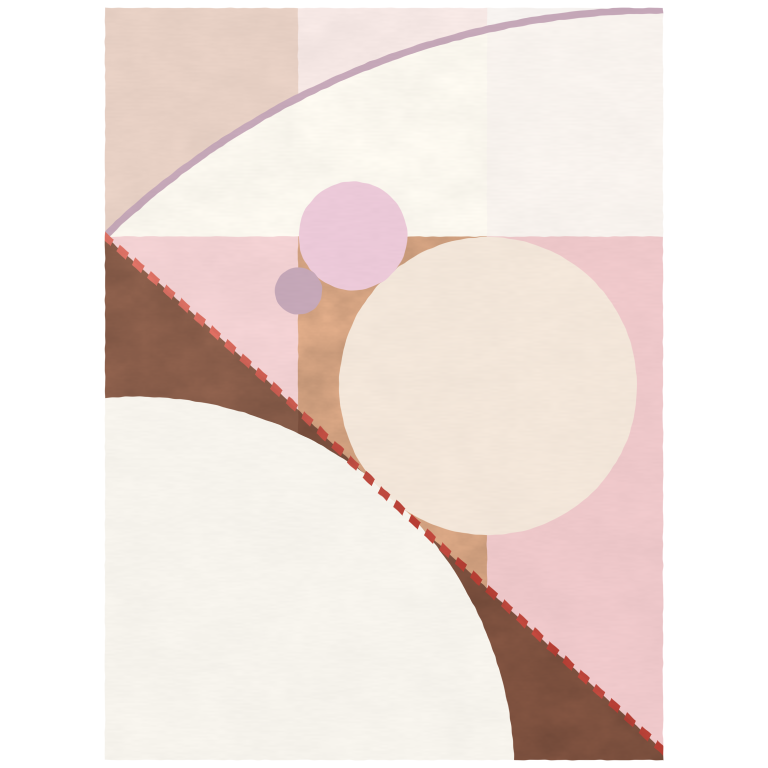
Reproduce this background procedurally as a Shadertoy shader.

```glsl
// A tufted rug of tangent circles, a sweeping arc and a stitched diagonal on a white page.

// Layout, in canvas units
const vec2 RUG_MIN = vec2(0.1367, 0.0104);
const vec2 RUG_MAX = vec2(0.8633, 0.9896);
const float COLUMN_A = 0.388;
const float COLUMN_B = 0.634;
const float HORIZON = 0.692;
const vec3 ARC = vec3(0.8633, -0.0573, 1.0443);      // circles: centre, radius
const vec3 HILL = vec3(0.1758, -0.0104, 0.4940);
const vec3 SUN = vec3(0.6354, 0.4974, 0.1940);
const vec3 MOON = vec3(0.4596, 0.6927, 0.0708);
const vec3 PEBBLE = vec3(0.3887, 0.6211, 0.0307);
const float ARC_HALF_WIDTH = 0.0046;
const float SLOPE = 0.921;                           // fall of the diagonal
const float BOW = 0.0068;                            // bulge of its upper half
const float BOW_SPAN = 0.363;
const float STITCH_STEP = 0.02;                      // spacing along x
const float STITCH_START = 0.5;
const vec2 STITCH_HALF = vec2(0.0080, 0.0047);

// Colours
const vec3 PAGE = vec3(1.0);
const vec3 TAN = vec3(0.902, 0.812, 0.765);
const vec3 BLUSH = vec3(0.957, 0.902, 0.890);
const vec3 PEARL = vec3(0.963, 0.947, 0.935);
const vec3 IVORY = vec3(0.980, 0.966, 0.932);
const vec3 SHELL = vec3(0.970, 0.949, 0.930);
const vec3 PINK_LEFT = vec3(0.945, 0.815, 0.822);
const vec3 PINK_RIGHT = vec3(0.932, 0.782, 0.790);
const vec3 COPPER = vec3(0.820, 0.630, 0.500);
const vec3 BROWN_LEFT = vec3(0.530, 0.360, 0.285);
const vec3 BROWN_RIGHT = vec3(0.480, 0.310, 0.240);
const vec3 CHALK = vec3(0.964, 0.952, 0.925);
const vec3 SAND = vec3(0.950, 0.900, 0.850);
const vec3 ORCHID = vec3(0.925, 0.790, 0.850);
const vec3 MAUVE = vec3(0.770, 0.655, 0.720);
const vec3 CORAL = vec3(0.860, 0.440, 0.390);
const vec3 CRIMSON = vec3(0.710, 0.240, 0.200);

float pixel; // size of one pixel in canvas units

float hash(vec2 p) {
    return fract(sin(dot(p, vec2(127.1, 311.7))) * 43758.5453);
}

float noise(vec2 p) {
    vec2 i = floor(p), f = fract(p);
    f = f * f * (3.0 - 2.0 * f);
    return mix(mix(hash(i), hash(i + vec2(1, 0)), f.x),
               mix(hash(i + vec2(0, 1)), hash(i + vec2(1, 1)), f.x), f.y);
}

// Layered noise, centred on zero
float mottle(vec2 p) {
    float sum = 0.0, amp = 0.5;
    for (int i = 0; i < 5; i++) {
        sum += amp * (noise(p) - 0.5);
        p = p * 2.1 + 7.3;
        amp *= 0.55;
    }
    return sum;
}

float cover(float d) { return smoothstep(0.7 * pixel, -0.7 * pixel, d); }

float circle(vec2 p, vec3 c) { return length(p - c.xy) - c.z; }

float box(vec2 p, vec2 halfSize) {
    vec2 q = abs(p) - halfSize;
    return length(max(q, 0.0)) + min(max(q.x, q.y), 0.0);
}

// Height of the diagonal at x
float diagonal(float x) {
    float t = clamp((x - RUG_MIN.x) / BOW_SPAN, 0.0, 1.0);
    return HORIZON - SLOPE * (x - RUG_MIN.x) + BOW * sin(3.14159265 * t);
}

void mainImage(out vec4 fragColor, in vec2 fragCoord) {
    float side = min(iResolution.x, iResolution.y);
    vec2 uv = (fragCoord - 0.5 * iResolution.xy) / side + 0.5;
    pixel = 1.0 / side;

    // Slightly hand-cut edges
    vec2 p = uv + 0.0012 * (vec2(noise(uv * 110.0), noise(uv * 110.0 + 40.0)) - 0.5);
    float colA = cover(COLUMN_A - p.x), colB = cover(COLUMN_B - p.x);
    float arc = circle(p, ARC);

    // Upper panels, split by the arc
    vec3 sky = mix(mix(TAN, BLUSH, colA), PEARL, colB);
    vec3 color = mix(sky, mix(IVORY, SHELL, colB), cover(arc));
    float wear = mix(0.05, 0.03, colB);

    // Lower panels
    float low = cover(p.y - HORIZON);
    float middle = colA * (1.0 - colB);
    vec3 ground = mix(mix(PINK_LEFT, COPPER, colA), PINK_RIGHT, colB);
    color = mix(color, ground, low);
    wear = mix(wear, mix(0.04, 0.24, middle), low);

    // Brown field under the diagonal
    float brown = cover((p.y - diagonal(p.x)) / sqrt(1.0 + SLOPE * SLOPE));
    color = mix(color, mix(BROWN_LEFT, BROWN_RIGHT, colA), brown);
    wear = mix(wear, 0.22, brown);

    // Arc band and discs
    color = mix(color, MAUVE, cover(abs(arc) - ARC_HALF_WIDTH) * (1.0 - low));
    float hill = cover(circle(p, HILL)), sun = cover(circle(p, SUN));
    float moon = cover(circle(p, MOON)), pebble = cover(circle(p, PEBBLE));
    color = mix(color, CHALK, hill);
    color = mix(color, SAND, sun);
    color = mix(color, ORCHID, moon);
    color = mix(color, MAUVE, pebble);
    wear = mix(wear, 0.025, max(max(hill, sun), max(moon, pebble)));

    // Stitches along the diagonal
    float index = floor((p.x - STITCH_START) / STITCH_STEP + 0.5);
    float x = STITCH_START + index * STITCH_STEP;
    vec2 along = normalize(vec2(1.0, -SLOPE));
    vec2 q = p - vec2(x, diagonal(x));
    q = vec2(dot(q, along), dot(q, vec2(-along.y, along.x)));
    q.x += 0.3 * q.y;
    vec3 thread = mix(CORAL, CRIMSON, smoothstep(0.2, 0.55, x) * (0.8 + 0.2 * hash(vec2(index))));
    color = mix(color, thread, cover(box(q, STITCH_HALF)));

    // Worn pile and fine weave
    color *= 1.0 + wear * mottle(uv * vec2(22.0, 28.0));
    color *= 1.0 + 0.014 * (noise(uv * vec2(90.0, 420.0)) - 0.5);

    float rug = box(p - 0.5 * (RUG_MIN + RUG_MAX), 0.5 * (RUG_MAX - RUG_MIN));
    fragColor = vec4(mix(PAGE, color, cover(rug)), 1.0);
}
```
